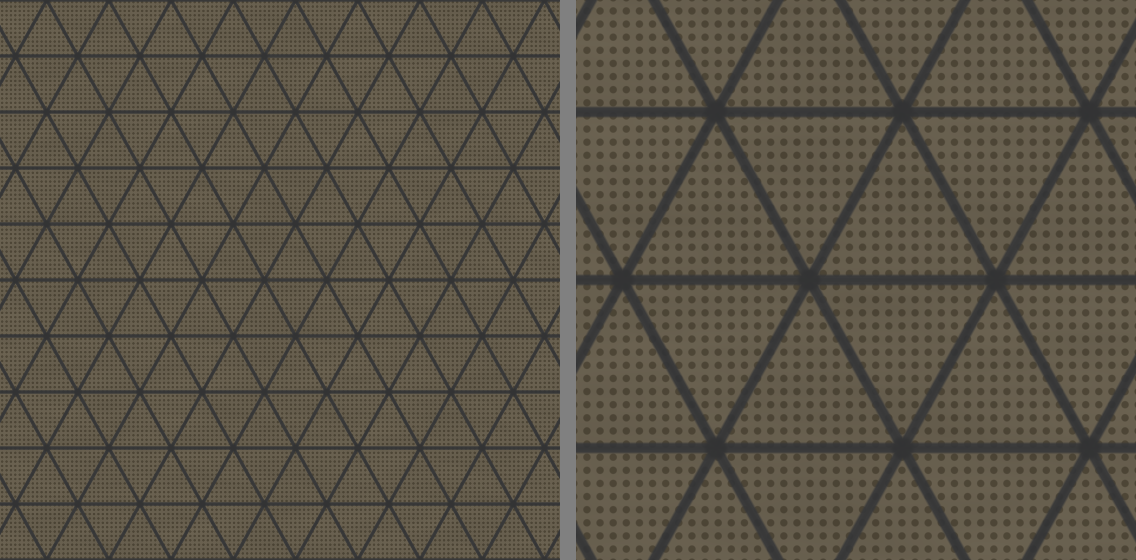
Left: the whole. Right: its middle third, enlarged.
Write a Shadertoy shader that draws this pattern.

```glsl
const vec2 GRID = vec2(9.0, 10.0);      // triangle columns and rows
const float ROW_SHIFT = 0.75;           // lattice offset in columns
const float DOTS = 128.0;               // weave dots across the canvas
const float DOT_RADIUS = 0.28;          // in dot cells
const float LINE_HALF = 0.0030;
const float NODE_RADIUS = 0.0065;

const vec3 CLOTH = vec3(0.405, 0.372, 0.307);
const vec3 DOT = vec3(0.30, 0.27, 0.21);
const vec3 LINE = vec3(0.23, 0.23, 0.23);
const vec3 LINE_DARK = vec3(0.195, 0.197, 0.20);

float fillMask(float dist, float radius, float blur) {
    return 1.0 - smoothstep(radius - blur, radius + blur, dist);
}

float nearestInteger(float x) {
    return abs(x - round(x));
}

// Lattice coordinates: vertices lie at whole rows, shifted half a column per row
vec2 toLattice(vec2 p) {
    return p * GRID - vec2(ROW_SHIFT, 0.0);
}

// Distance to the closest of three families of parallel lines
float triangleLines(vec2 lattice, vec2 grid) {
    float slopeLength = length(vec2(grid.x, 0.5 * grid.y));
    float rising = nearestInteger(lattice.x - 0.5 * lattice.y) / slopeLength;
    float falling = nearestInteger(lattice.x + 0.5 * lattice.y) / slopeLength;
    float level = nearestInteger(lattice.y) / grid.y;
    return min(level, min(rising, falling));
}

float nodeDistance(vec2 lattice, vec2 grid) {
    float row = round(lattice.y);
    vec2 offset = vec2(nearestInteger(lattice.x - 0.5 * row), lattice.y - row);
    return length(offset / grid);
}

// Uneven tone, stretched sideways, in about -1..1
float layeredSines(vec2 p) {
    float sum = 0.0;
    float amplitude = 0.5;
    for (int i = 0; i < 4; i++) {
        sum += amplitude * sin(p.x + 1.7 * sin(p.y)) * sin(p.y + 1.3 * sin(0.7 * p.x));
        p = mat2(1.7, 0.5, -0.5, 1.9) * p + 2.3;
        amplitude *= 0.6;
    }
    return sum;
}

void mainImage(out vec4 fragColor, in vec2 fragCoord) {
    vec2 p = fragCoord / iResolution.y;
    float pixel = 1.0 / iResolution.y;
    vec2 lattice = toLattice(p);
    float tone = layeredSines(p * vec2(19.0, 47.0));

    // Dotted cloth
    float dotDist = length(fract(p * DOTS) - 0.5);
    float dots = fillMask(dotDist, DOT_RADIUS, max(0.5 * pixel * DOTS, 0.06));
    vec3 color = mix(CLOTH, DOT, dots) * (1.0 + 0.04 * tone);

    // Stitched lines, darker along the core and where they cross dots
    float blur = max(0.6 * pixel, 0.0009);
    float lineDist = triangleLines(lattice, GRID);
    float core = fillMask(lineDist, 0.4 * LINE_HALF, blur);
    float shade = clamp(0.35 * core + 0.35 * dots + 0.25 * tone, 0.0, 1.0);
    color = mix(color, mix(LINE, LINE_DARK, shade), fillMask(lineDist, LINE_HALF, blur));

    // Soft knots at the crossings
    float knot = fillMask(nodeDistance(lattice, GRID), NODE_RADIUS, 2.0 * blur);
    color = mix(color, LINE_DARK, 0.8 * knot);

    fragColor = vec4(color, 1.0);
}
```
